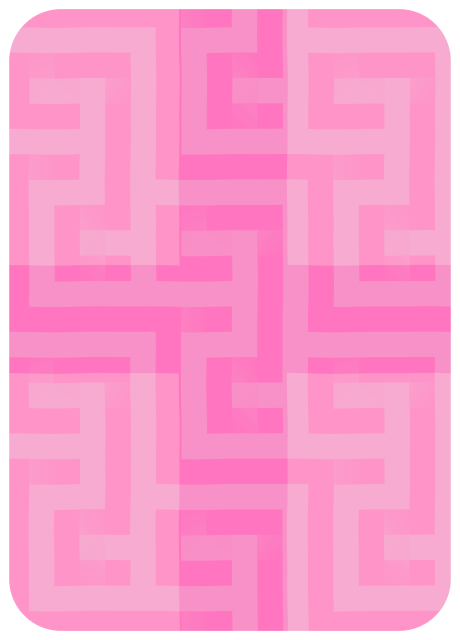
A Shadertoy shader for this pattern:

```glsl
const float CELLS_HIGH = 25.22;   // line widths per canvas height
const float HALF_PERIOD = 6.0;    // diagonal step between motifs
const vec3 PAPER = vec3(1.0);
const vec3 PALE_GROUND = vec3(1.0, 0.58, 0.785);
const vec3 PALE_LINE = vec3(0.967, 0.67, 0.815);
const vec3 CROSS_GROUND = vec3(1.0, 0.46, 0.75);
const vec3 CROSS_LINE = vec3(0.972, 0.57, 0.78);

float coverage(float dist, float pixel) {
    return clamp(0.5 - dist / pixel, 0.0, 1.0);
}

float boxDistance(vec2 p, vec2 halfSize) {
    vec2 d = abs(p) - halfSize;
    return length(max(d, 0.0)) + min(max(d.x, d.y), 0.0);
}

float roundedBox(vec2 p, vec2 halfSize, float radius) {
    return boxDistance(p, halfSize - radius) - radius;
}

// Square-ended bar one cell thick, between two cell centres
float bar(vec2 p, vec2 a, vec2 b) {
    return boxDistance(p - 0.5 * (a + b), 0.5 * abs(b - a) + 0.5);
}

// One fret: outer frame, then the inner hook
float fretDistance(vec2 p) {
    float d = bar(p, vec2(4, -2), vec2(4, 8));
    d = min(d, bar(p, vec2(-2, -2), vec2(4, -2)));
    d = min(d, bar(p, vec2(0, 8), vec2(8, 8)));
    d = min(d, bar(p, vec2(0, 4), vec2(0, 8)));
    d = min(d, bar(p, vec2(0, 4), vec2(2, 4)));
    d = min(d, bar(p, vec2(2, 0), vec2(2, 4)));
    d = min(d, bar(p, vec2(0, 0), vec2(2, 0)));
    return min(d, bar(p, vec2(2, 6), vec2(4, 6)));
}

// Cell tinted along a direction
float fadedCell(vec2 p, vec2 centre, vec2 slope, float pixel) {
    vec2 q = p - centre;
    float fade = clamp(0.5 + dot(q, slope), 0.0, 1.0);
    return fade * coverage(boxDistance(q, vec2(0.5)), pixel);
}

float groundTint(vec2 p, float pixel) {
    float t = fadedCell(p, vec2(0, -1), vec2(0.2, 0.5), pixel);
    t = max(t, fadedCell(p, vec2(0, 3), vec2(-0.7, 0.1), pixel));
    t = max(t, fadedCell(p, vec2(2, 5), vec2(-0.6, 0.5), pixel));
    t = max(t, fadedCell(p, vec2(2, 7), vec2(0.5, -0.5), pixel));
    return max(t, fadedCell(p, vec2(3, 0), vec2(-0.6, -0.5), pixel));
}

float lineFade(vec2 p, float pixel) {
    float t = fadedCell(p, vec2(0, 0), vec2(-0.4, -0.4), pixel);
    t = max(t, fadedCell(p, vec2(1, 0), vec2(0.4, -0.5), pixel));
    return max(t, fadedCell(p, vec2(2, 6), vec2(0.5, 0.5), pixel));
}

// Interlocking frets on a diagonal lattice; returns line strength
float fretInk(vec2 p, float pixel) {
    p -= HALF_PERIOD * floor(p.y / HALF_PERIOD);
    float dist = 1e3, tint = 0.0, fade = 0.0;
    for (int row = -1; row <= 1; row++) {
        vec2 q = p - HALF_PERIOD * float(row);
        q.x = mod(q.x + 3.0, 2.0 * HALF_PERIOD) - 3.0;
        dist = min(dist, fretDistance(q));
        tint = max(tint, groundTint(q, pixel));
        fade = max(fade, lineFade(q, pixel));
    }
    return mix(0.45 * tint, 1.0 - 0.2 * fade, coverage(dist, pixel));
}

// Small layered-sine drift for uneven edges
vec2 drift(vec2 p, float amount) {
    return amount * (sin(p.yx * vec2(0.9, 1.1)) + 0.5 * sin(p.yx * 2.3 + 1.7));
}

void mainImage(out vec4 fragColor, in vec2 fragCoord) {
    float pixel = CELLS_HIGH / iResolution.y;
    vec2 p = (fragCoord - 0.5 * iResolution.xy) * pixel;
    p.y = -p.y;

    // Fret lines
    float ink = fretInk(p - vec2(-7.42, -9.03) + drift(p, 0.012), pixel);

    // Darker cross bands
    vec2 band = abs(p - vec2(0.13, -0.03) + drift(p, 0.015)) - 2.13;
    float cross = coverage(min(band.x, band.y), pixel);
    vec3 colour = mix(mix(PALE_GROUND, PALE_LINE, ink),
                      mix(CROSS_GROUND, CROSS_LINE, ink), cross);

    // Rounded panel
    float panel = coverage(roundedBox(p, vec2(8.7, 12.25), 2.04), pixel);
    fragColor = vec4(mix(PAPER, colour, panel), 1.0);
}
```
